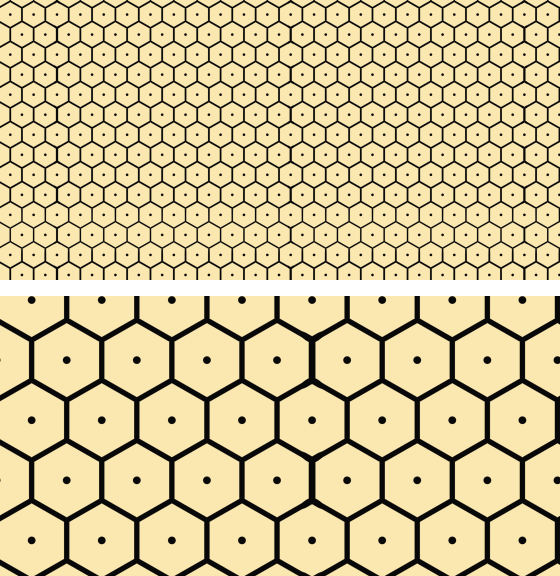
Top, the full canvas; bottom, a detail of the centre.
Give the GLSL for this pattern, as a Shadertoy shader.

```glsl
// Cream honeycomb of pointy-top hexagons with black outlines and centre dots

// Offset from the centre of the nearest unit-width hexagon
vec2 hexOffset(vec2 p) {
    vec2 period = vec2(1.0, 1.7320508);
    vec2 a = p - period * floor(p / period + 0.5);
    vec2 b = p - period * (floor(p / period) + 0.5);
    return dot(a, a) < dot(b, b) ? a : b;
}

// Distance inward from the border of a unit-width hexagon
float hexBorder(vec2 q) {
    q = abs(q);
    return 0.5 - max(q.x, dot(q, vec2(0.5, 0.8660254)));
}

void mainImage(out vec4 fragColor, in vec2 fragCoord) {
    vec2 uv = fragCoord / iResolution.y;

    // Cell space: columns one unit apart, rows slightly squashed on the canvas
    vec2 p = (uv - vec2(0.0784, 0.018)) / vec2(0.08346, 0.07154) * vec2(1.0, 0.8660254);
    vec2 q = hexOffset(p);
    float soft = 0.7 / (iResolution.y * 0.08346);

    // Outline: heavier at every tenth column, finer in a band near the bottom
    float seam = 1.0 - smoothstep(0.08, 0.16, abs(mod(p.x + 3.5, 10.0) - 5.0));
    float fineBand = smoothstep(0.09, 0.12, uv.y) * (1.0 - smoothstep(0.22, 0.30, uv.y));
    float halfWidth = 0.038 + 0.010 * seam - 0.007 * fineBand;
    float line = 1.0 - smoothstep(halfWidth - soft, halfWidth + soft, hexBorder(q));

    // Centre dot
    float dotMask = 1.0 - smoothstep(0.055 - soft, 0.055 + soft, length(q));

    vec3 cream = vec3(0.985, 0.91, 0.69);
    vec3 ink = vec3(0.03);
    fragColor = vec4(mix(cream, ink, max(line, dotMask)), 1.0);
}
```
